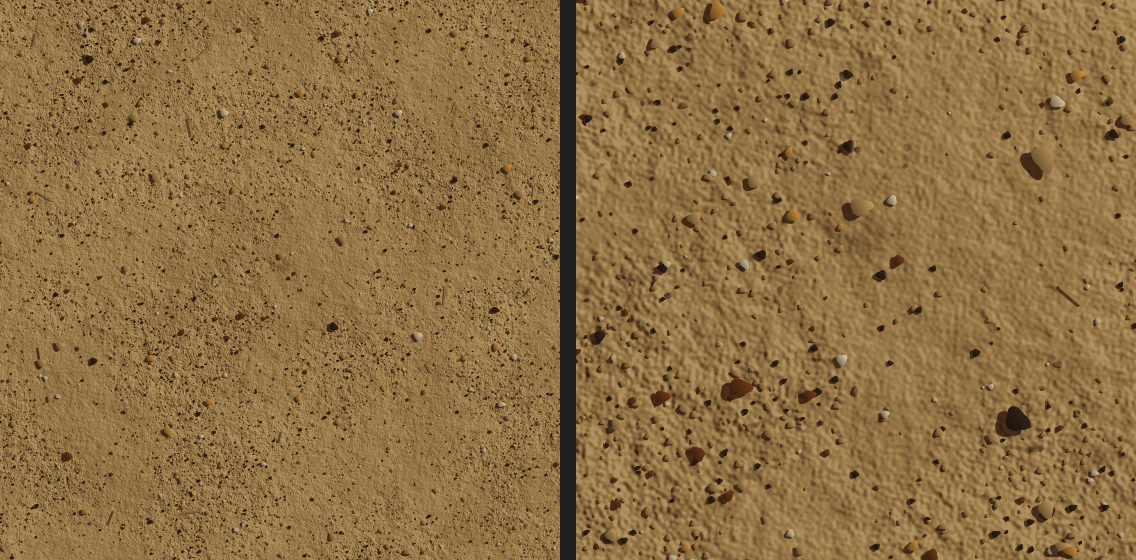
Left, the full canvas; right, a detail of the centre.
Give the GLSL for this texture, as a WebGL 1 fragment shader.

```glsl
precision highp float;
// Dry sandy ground lit from the right: gradient-noise relief sets the tone of
// the sand, then crumbs, grit, pebbles and a few twigs are scattered on jittered
// grids, denser where the ground is rough, each with a small cast shadow.
uniform vec2 u_resolution;

const vec2 LIGHT = vec2(0.87, 0.49);
const vec3 SHADE = vec3(0.18, 0.09, 0.04);
const vec3 SAND = vec3(0.56, 0.44, 0.26);
const vec3 GLINT = vec3(0.0, 0.015, 0.04);
const vec3 DARK_STONE = vec3(0.17, 0.12, 0.08);
const vec3 RED_STONE = vec3(0.38, 0.19, 0.09);
const vec3 OCHRE_STONE = vec3(0.68, 0.47, 0.20);
const vec3 PALE_STONE = vec3(0.73, 0.67, 0.54);

float hash(vec2 p) {
  vec3 q = fract(p.xyx * 0.1031);
  q += dot(q, q.yzx + 33.33);
  return fract((q.x + q.y) * q.z);
}

vec2 hash2(vec2 p) {
  return vec2(hash(p), hash(p + vec2(37.2, 91.7)));
}

vec2 rotate(vec2 p, float angle) {
  float c = cos(angle), s = sin(angle);
  return vec2(c * p.x - s * p.y, s * p.x + c * p.y);
}

float cornerSlope(vec2 cell, vec2 offset) {
  return dot(hash2(cell) * 2.0 - 1.0, offset);
}

float gradientNoise(vec2 p) {
  vec2 i = floor(p), f = p - i;
  vec2 u = f * f * f * (f * (f * 6.0 - 15.0) + 10.0);
  vec2 e = vec2(1.0, 0.0);
  float low = mix(cornerSlope(i, f), cornerSlope(i + e.xy, f - e.xy), u.x);
  float high = mix(cornerSlope(i + e.yx, f - e.yx), cornerSlope(i + e.xx, f - e.xx), u.x);
  return mix(low, high, u.y);
}

// 0 on smooth trodden sand, 1 on loose crumbly ground
float roughness(vec2 p) {
  float n = gradientNoise(p * 5.0 + 3.7) + 0.7 * gradientNoise(p * 14.0 + 8.1);
  return smoothstep(-0.35, 0.4, n);
}

// Slope towards the light, summed over octaves from lumps to grains
float relief(vec2 p) {
  float sum = 0.0, frequency = 34.0, weight = 0.14;
  for (int i = 0; i < 4; i++) {
    float turn = float(i) * 0.7 + 0.3;
    vec2 q = rotate(p, turn) * frequency + float(i) * 17.3;
    sum += weight * (gradientNoise(q) - gradientNoise(q + rotate(LIGHT, turn) * 0.5));
    frequency *= 2.1;
    weight *= 1.5;
  }
  return sum;
}

// Thin curved scuff marks, broken up by a second noise
float scuffs(vec2 p) {
  float line = abs(gradientNoise(p * 17.0 + 1.5 * gradientNoise(p * 6.0)));
  float patches = smoothstep(0.12, 0.35, gradientNoise(p * 13.0 + 40.0));
  return patches * (1.0 - smoothstep(0.005, 0.04, line));
}

vec3 soilColour(float tone) {
  return mix(SHADE, SAND, clamp(tone, 0.0, 1.32)) + GLINT * smoothstep(1.12, 1.3, tone);
}

vec3 stoneColour(float pick, float variety) {
  vec3 vivid = mix(RED_STONE, OCHRE_STONE, step(0.3, pick));
  vivid = mix(vivid, PALE_STONE, step(0.6, pick));
  vec3 plain = mix(SAND * 1.12, DARK_STONE, step(0.7, pick));
  return mix(plain, vivid, step(fract(pick * 7.31), variety));
}

// Coverage of a lumpy oval; q is measured from its centre
float ovalMask(vec2 q, float radius, float seed, float blur) {
  vec2 r = rotate(q, seed * 6.28) * vec2(1.0, 1.0 + 0.6 * fract(seed * 5.7));
  float angle = atan(r.y, r.x + 1e-5);
  float edge = radius * (1.0 + 0.14 * sin(3.0 * angle + seed * 40.0));
  return 1.0 - smoothstep(-blur, blur, length(r) - edge);
}

// Stones on a jittered grid turned by an angle; radius is a share of the cell
vec3 addStones(vec3 ground, vec2 p, float turn, float cells, float density, float radius, float variety, float pixel) {
  vec2 g = rotate(p, turn) * cells, home = floor(g), light = rotate(LIGHT, turn);
  float blur = 0.6 * pixel * cells;
  float amount = density * mix(0.25, 1.5, roughness(p));
  for (int k = 0; k < 9; k++) {
    vec2 cell = home + vec2(mod(float(k), 3.0), floor(float(k) / 3.0)) - 1.0;
    vec2 id = cell + cells * 1.7;
    float present = smoothstep(-0.02, 0.02, amount - hash(id + 5.3));
    vec2 q = g - cell - hash2(id);
    float seed = hash(id + 71.9);
    float size = radius * mix(0.5, 1.15, seed * seed);
    float shadow = ovalMask(q + light * size * 0.85, size * 1.05, seed, blur * 1.2);
    float body = ovalMask(q, size, seed, blur);
    float lit = 0.88 + 0.3 * dot(q, light) / size;
    ground = mix(ground, SHADE, 0.8 * present * shadow);
    ground = mix(ground, stoneColour(hash(id + 23.1), variety) * lit, present * body);
  }
  return ground;
}

// Coverage of a thin straight stick
float stickMask(vec2 q, float halfLength, float width, float blur) {
  q.x -= clamp(q.x, -halfLength, halfLength);
  return 1.0 - smoothstep(-blur, blur, length(q) - width);
}

vec3 addTwigs(vec3 ground, vec2 p, float cells, float density, float pixel) {
  vec2 g = p * cells, id = floor(g);
  vec2 q = g - id - mix(vec2(0.3), vec2(0.7), hash2(id + 9.4));
  float angle = hash(id + 14.6) * 6.28, blur = 0.7 * pixel * cells;
  float halfLength = mix(0.05, 0.14, hash(id + 61.2)), present = step(hash(id + 31.8), density);
  float shadow = stickMask(rotate(q + LIGHT * 0.014, angle), halfLength, 0.01, blur);
  float body = stickMask(rotate(q, angle), halfLength, 0.009, blur);
  vec3 bark = mix(DARK_STONE, SAND * 1.15, hash(id + 83.5));
  return mix(mix(ground, SHADE, 0.7 * present * shadow), bark, present * body);
}

void main() {
  float pixel = 1.0 / min(u_resolution.x, u_resolution.y);
  vec2 p = gl_FragCoord.xy * pixel;
  float slope = relief(p) * mix(0.75, 1.3, roughness(p));
  float pit = min(slope, 0.0);
  float tone = 1.09 + slope - 1.5 * pit * pit - 0.2 * scuffs(p);
  tone += 0.16 * gradientNoise(p * 3.5 + 20.0) + 0.14 * gradientNoise(p * 11.0 + 5.0);
  vec3 colour = soilColour(tone);
  colour = addStones(colour, p, 0.2, 128.0, 0.32, 0.26, 0.08, pixel);
  colour = addStones(colour, p, 0.8, 78.0, 0.26, 0.22, 0.12, pixel);
  colour = addStones(colour, p, 0.5, 46.0, 0.22, 0.18, 0.3, pixel);
  colour = addTwigs(colour, p, 7.0, 0.3, pixel);
  colour = addStones(colour, p, 1.1, 22.0, 0.32, 0.16, 0.55, pixel);
  gl_FragColor = vec4(colour, 1.0);
}
```
